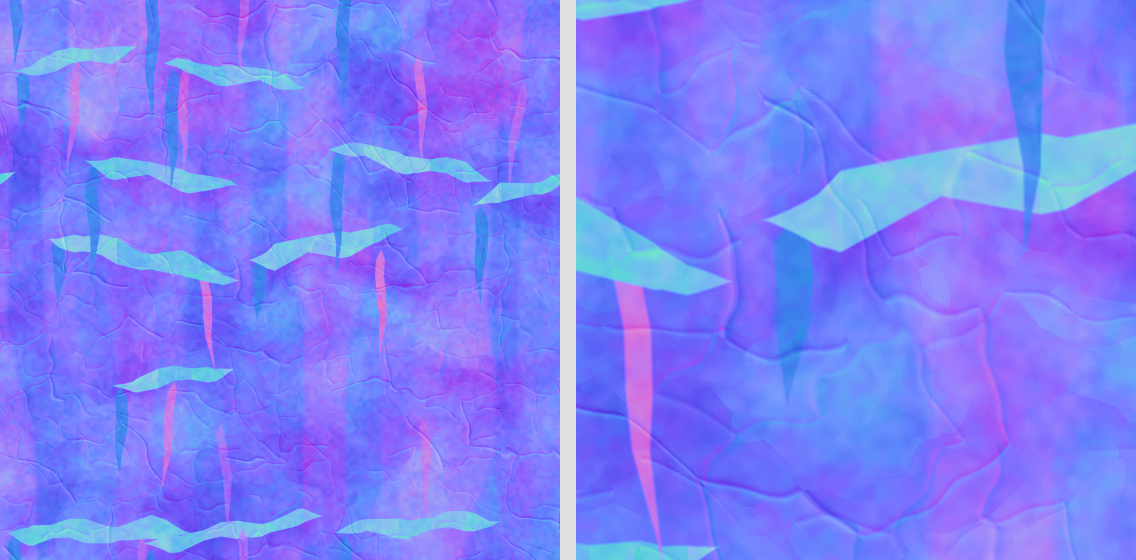
Left: the whole. Right: its middle third, enlarged.
Reproduce this texture map procedurally as a WebGL 2 fragment shader.

```glsl
#version 300 es
precision highp float;

uniform vec2 u_resolution;
out vec4 fragColor;

// Slopes are the xy part of a surface normal
const vec2 BASE_SLOPE = vec2(0.01, -0.07);
const vec2 COLUMN_SCALE = vec2(15.0, 2.6);
const vec2 COLUMN_SLOPE = vec2(0.40, 0.14);
const vec2 BLOCK_SCALE = vec2(4.5, 8.0);
const vec2 BLOCK_SLOPE = vec2(0.14, 0.34);
const vec2 LUMP_SCALE = vec2(11.0, 17.0);
const vec2 LUMP_SLOPE = vec2(0.24, 0.36);
const vec2 LEDGE_SLOPE = vec2(-0.08, 0.52);
const vec2 LEFT_FACE_SLOPE = vec2(-0.52, 0.03);
const vec2 RIGHT_FACE_SLOPE = vec2(0.70, -0.08);
const vec2 LEDGE_GRID = vec2(3.0, 5.0);
const float LEDGE_CHANCE = 0.68;
const float LEDGE_FACETS = 17.0;
const float UNDERCUT = 0.13;
const float CRACK_SCALE = 10.0;
const float CRACK_WIDTH = 0.0032;
const float CRACK_SLOPE = 0.34;
const float GRAIN_SCALE = 125.0;
const float GRAIN_SLOPE = 0.15;
const float EDGE = 0.0013;

struct Cell {
  vec2 id;
  vec2 neighbour;
  vec2 toward;
  float edge;
};

vec2 hash2(vec2 p) {
  vec3 q = fract(p.xyx * vec3(0.1031, 0.1030, 0.0973));
  q += dot(q, q.yzx + 33.33);
  return fract((q.xx + q.yz) * q.zy);
}

// Nearest cell, its closest neighbour and the distance to their border
Cell cellAt(vec2 p) {
  vec2 base = floor(p), a = vec2(9.0), b = vec2(9.0);
  vec2 idA = base, idB = base;
  for (int y = -1; y <= 1; y++)
    for (int x = -1; x <= 1; x++) {
      vec2 id = base + vec2(x, y);
      vec2 r = id + 0.1 + 0.8 * hash2(id) - p;
      if (dot(r, r) < dot(a, a)) {
        b = a; idB = idA;
        a = r; idA = id;
      } else if (dot(r, r) < dot(b, b)) {
        b = r; idB = id;
      }
    }
  vec2 toward = normalize(b - a);
  return Cell(idA, idB, toward, dot(0.5 * (a + b), toward));
}

// One random slope per cell, blended across the borders
vec2 facets(vec2 p, float softness) {
  Cell c = cellAt(p);
  vec2 own = hash2(c.id + 71.0) - 0.5;
  vec2 other = hash2(c.neighbour + 71.0) - 0.5;
  return mix(0.5 * (own + other), own, smoothstep(0.0, softness, c.edge));
}

vec2 warp(vec2 p) {
  return sin(p.yx * vec2(23.0, 19.0) + 2.0 * sin(p * 13.0)) * 0.012
       + sin(p.yx * 67.0 + 3.0 * sin(p * 31.0)) * 0.004
       + sin(p.yx * 151.0 + p * 90.0) * 0.0016;
}

// Grooves along cell borders; some borders stay closed
vec2 cracks(vec2 p, float scale) {
  Cell c = cellAt(p * scale);
  float d = c.edge / scale;
  float open = smoothstep(0.25, 0.8, hash2(c.id + c.neighbour + 13.0).x);
  float wall = exp(-d * d / (CRACK_WIDTH * CRACK_WIDTH));
  return c.toward * wall * smoothstep(0.0, EDGE, d) * open * CRACK_SLOPE;
}

float zigzag(float x) { return abs(fract(x) - 0.5) * 2.0; }

float cover(float d) { return 1.0 - smoothstep(-EDGE, EDGE, d); }

// Tapered upright sliver hanging down from the origin
float sliver(vec2 q, float len, float width, float lean) {
  float t = -q.y;
  float taper = min(1.0, min(t * 5.0, len - t) / (0.5 * len));
  float bend = lean * t + 0.006 * zigzag(t * 7.0 + lean * 40.0);
  return cover(abs(q.x - bend) - width * taper) * step(0.0, t) * step(t, len);
}

// Ledges with the side faces that join them
vec2 addLedges(vec2 slope, vec2 p) {
  for (float j = 0.0; j < LEDGE_GRID.y; j++)
    for (float i = 0.0; i < LEDGE_GRID.x; i++) {
      vec2 id = vec2(i, j) + 5.0;
      vec2 place = hash2(id), form = hash2(id + 31.0), side = hash2(id + 57.0);
      if (hash2(id + 83.0).x > LEDGE_CHANCE) continue;
      vec2 centre = (vec2(i + 0.5 * mod(j, 2.0), j) + 0.2 + 0.6 * place) / LEDGE_GRID;
      vec2 q = fract(p - centre + 0.5) - 0.5;
      float halfLength = mix(0.085, 0.17, form.x);
      float tilt = mix(-0.25, 0.3, form.y);
      float piece = q.x * LEDGE_FACETS + form.x * 9.0;
      float middle = tilt * q.x + 0.014 * zigzag(piece * 0.4);
      float thick = mix(0.013, 0.021, side.x) * (0.65 + 0.5 * zigzag(piece * 0.5));
      thick *= min(1.0, (halfLength - abs(q.x)) / 0.045);

      float below = middle - q.y;
      float span = smoothstep(0.0, 0.03, halfLength - abs(q.x));
      slope.y -= UNDERCUT * span * step(0.0, below) * exp(-below * 22.0);

      vec2 leftEnd = vec2(-halfLength, -halfLength * tilt) + vec2(0.012, 0.004);
      float leftFace = sliver(q - leftEnd, mix(0.08, 0.25, side.y), 0.011, 0.04 * (side.x - 0.5));
      slope = mix(slope, LEFT_FACE_SLOPE, 0.85 * leftFace);
      vec2 rightTop = vec2((side.x - 0.3) * halfLength, side.y > 0.5 ? 0.2 : 0.0);
      float rightFace = sliver(q - rightTop, 0.2, 0.008, 0.3 * (form.x - 0.6));
      slope = mix(slope, RIGHT_FACE_SLOPE, rightFace * mix(0.45, 1.0, place.y));

      vec2 tint = (hash2(id + floor(piece)) - 0.5) * vec2(0.26, 0.14);
      slope = mix(slope, LEDGE_SLOPE + tint, cover(abs(below) - thick));
    }
  return slope;
}

void main() {
  vec2 p = gl_FragCoord.xy / u_resolution;
  vec2 bent = p + warp(p);

  // Broad rock faces
  vec2 slope = BASE_SLOPE;
  slope += COLUMN_SLOPE * facets(p * COLUMN_SCALE + 20.0, 0.07);
  slope += BLOCK_SLOPE * facets(bent * BLOCK_SCALE + 40.0, 0.25);
  slope += LUMP_SLOPE * facets(bent * LUMP_SCALE + 60.0, 0.4);
  slope = addLedges(slope, p);

  // Fine surface detail
  slope += cracks(bent + 3.0, CRACK_SCALE);
  slope += 0.6 * cracks(bent + 7.0, CRACK_SCALE * 1.9);
  slope += GRAIN_SLOPE * facets(p * GRAIN_SCALE, 0.4);
  slope += GRAIN_SLOPE * facets(bent * GRAIN_SCALE * 0.4, 0.5);

  // Encode the unit normal as colour
  slope *= min(1.0, 0.92 / max(length(slope), 0.001));
  vec3 normal = vec3(slope, sqrt(1.0 - dot(slope, slope)));
  fragColor = vec4(normal * 0.5 + 0.5, 1.0);
}
```
